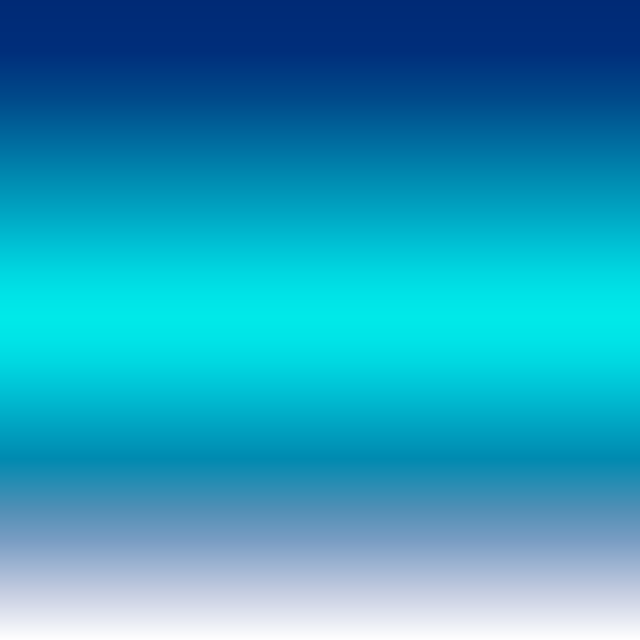
This background is drawn by a three.js fragment shader. Its source:

```glsl
// Horizontal colour bands: white haze, steel blue, a glowing cyan belt and deep navy.
varying vec2 vUv;

const vec3 WHITE = vec3(1.0);
const vec3 MIST = vec3(0.77, 0.80, 0.88);
const vec3 HAZE = vec3(0.475, 0.615, 0.765);
const vec3 STEEL = vec3(0.315, 0.56, 0.71);
const vec3 TEAL = vec3(0.0, 0.54, 0.69);
const vec3 LAGOON = vec3(0.0, 0.643, 0.76);
const vec3 TURQUOISE = vec3(0.0, 0.765, 0.838);
const vec3 AQUA = vec3(0.0, 0.845, 0.88);
const vec3 BRIGHT_AQUA = vec3(0.0, 0.892, 0.905);
const vec3 CYAN = vec3(0.0, 0.915, 0.91);
const vec3 OCEAN = vec3(0.0, 0.45, 0.64);
const vec3 DEEP = vec3(0.0, 0.29, 0.54);
const vec3 INDIGO = vec3(0.0, 0.18, 0.48);
const vec3 NAVY = vec3(0.0, 0.165, 0.46);

// Blends linearly into the next colour between two positions.
vec3 blendTo(vec3 color, vec3 next, float start, float end, float position) {
  return mix(color, next, clamp((position - start) / (end - start), 0.0, 1.0));
}

// Pale lower haze, rising from white to teal.
vec3 hazeColor(float height) {
  vec3 color = blendTo(WHITE, MIST, 0.0, 0.075, height);
  color = blendTo(color, HAZE, 0.075, 0.155, height);
  color = blendTo(color, STEEL, 0.155, 0.205, height);
  return blendTo(color, TEAL, 0.205, 0.283, height);
}

// Symmetric cyan glow, fading to teal away from its centre.
vec3 glowColor(float offset) {
  vec3 color = blendTo(CYAN, BRIGHT_AQUA, 0.0, 0.035, offset);
  color = blendTo(color, AQUA, 0.035, 0.07, offset);
  color = blendTo(color, TURQUOISE, 0.07, 0.11, offset);
  color = blendTo(color, LAGOON, 0.11, 0.167, offset);
  return blendTo(color, TEAL, 0.167, 0.22, offset);
}

// Upper depth, darkening from teal to navy.
vec3 depthColor(float height) {
  vec3 color = blendTo(TEAL, OCEAN, 0.723, 0.765, height);
  color = blendTo(color, DEEP, 0.765, 0.845, height);
  color = blendTo(color, INDIGO, 0.845, 0.92, height);
  return blendTo(color, NAVY, 0.92, 1.0, height);
}

void main() {
  float height = vUv.y;
  float glowCenter = 0.503;
  float glowRadius = 0.22;
  float offset = height - glowCenter;

  // The three zones share the same teal at their borders.
  vec3 color = glowColor(abs(offset));
  if (offset < -glowRadius) color = hazeColor(height);
  if (offset > glowRadius) color = depthColor(height);

  gl_FragColor = vec4(color, 1.0);
}
```
